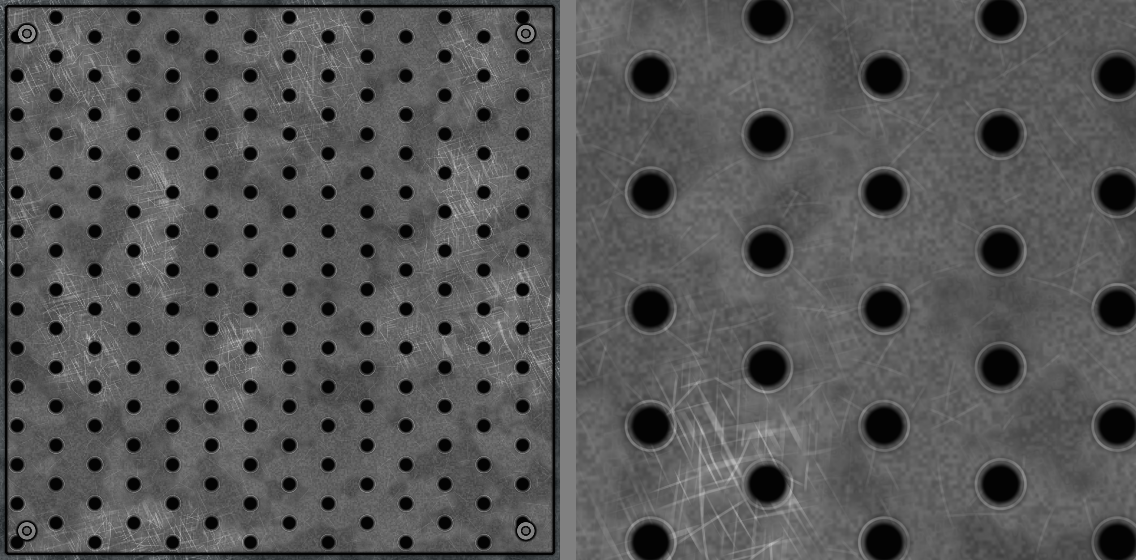
Left: the whole. Right: its middle third, enlarged.
Reproduce this texture procedurally as a three.js fragment shader.

```glsl
varying vec2 vUv;

const vec3 METAL = vec3(0.385);
const vec3 RIM = vec3(0.27, 0.29, 0.30);
const vec3 BOLT_FACE = vec3(0.53);
const vec3 BLACK = vec3(0.012);
const float PITCH = 1.0 / 14.4;
const float HOLES = 14.0;
const vec2 FIRST_HOLE = vec2(0.0306, 0.0313);

float hash(vec2 p) {
  vec3 q = fract(p.xyx * 0.1031);
  q += dot(q, q.yzx + 33.33);
  return fract((q.x + q.y) * q.z);
}

float noise(vec2 p) {
  vec2 i = floor(p);
  vec2 f = fract(p);
  f = f * f * (3.0 - 2.0 * f);
  vec2 e = vec2(1.0, 0.0);
  return mix(mix(hash(i), hash(i + e.xy), f.x),
             mix(hash(i + e.yx), hash(i + e.xx), f.x), f.y);
}

float fbm(vec2 p) {
  float sum = 0.0;
  float amp = 0.5;
  for (int i = 0; i < 5; i++) {
    sum += amp * noise(p);
    p = mat2(1.6, 1.2, -1.2, 1.6) * p + 17.3;
    amp *= 0.5;
  }
  return sum / 0.97;
}

vec2 rotate(vec2 p, float angle) {
  float c = cos(angle);
  float s = sin(angle);
  return vec2(c * p.x + s * p.y, c * p.y - s * p.x);
}

float ring(float d, float radius, float width, float soft) {
  return 1.0 - smoothstep(width, width + soft, abs(d - radius));
}

// Single bowed scratch inside each cell of a rotated grid
float scratch(vec2 p, float cells, float seed) {
  vec2 g = rotate(p, seed * 1.7) * cells + seed * 31.0;
  vec2 id = floor(g);
  float pick = hash(id + seed);
  vec2 q = rotate(fract(g) - 0.5, (hash(id + 7.1) - 0.5) * 1.2);
  q.y += (pick - 0.5) * (0.3 + 0.5 * q.x * q.x);
  float reach = 0.12 + 0.3 * hash(id + 3.7);
  float line = 1.0 - smoothstep(0.0003, 0.0012, abs(q.y) / cells);
  return line * (1.0 - smoothstep(reach * 0.6, reach, abs(q.x))) * step(0.45, pick);
}

// Fine parallel scuffs along one direction
float scuffs(vec2 p, float angle, float seed) {
  vec2 q = rotate(p, angle) + seed;
  q.y += 0.006 * noise(q * 14.0);
  return smoothstep(0.66, 0.95, noise(q * vec2(32.0, 460.0)));
}

float wornMetal(vec2 p) {
  float cloud = fbm(p * 5.0 + 3.0);
  float stains = fbm(p * 24.0 + 41.0) + 0.7 * (cloud - 0.5);
  float grain = noise(p * 390.0) - 0.5;
  float tone = 0.15 * (cloud - 0.5) + 0.10 * grain;
  tone -= 0.075 * smoothstep(0.5, 0.62, stains + 0.16 * grain);
  tone += 0.05 * (fbm(p * 75.0) - 0.5);

  float worn = smoothstep(0.48, 0.72, fbm(p * vec2(7.0, 5.0) + 63.0));
  float marks = scuffs(p, -1.1, 2.0) + 0.7 * scuffs(p, 0.25, 9.0)
              + 0.5 * scuffs(p, 1.5, 5.0);
  tone += marks * (0.015 + 0.15 * worn);
  float lines = 0.0;
  for (int i = 1; i <= 8; i++) {
    float k = float(i);
    lines += scratch(p, 6.0 + 2.0 * k, k);
  }
  return tone + 0.03 * worn + min(lines, 1.5) * (0.045 + 0.08 * worn);
}

// Distance to the nearest hole centre, alternate columns raised half a step
float holeDistance(vec2 p) {
  float col = clamp(floor((p.x - FIRST_HOLE.x) / PITCH + 0.5), 0.0, HOLES - 1.0);
  vec2 start = FIRST_HOLE + vec2(0.0, mod(col, 2.0) * PITCH * 0.5);
  float row = clamp(floor((p.y - start.y) / PITCH + 0.5), 0.0, HOLES - 1.0);
  return length(p - start - vec2(col, row) * PITCH);
}

vec3 drawHole(vec3 base, float d, float wear) {
  vec3 color = base * mix(0.8, 1.0, smoothstep(0.0145, 0.019, d));
  color += 0.15 * (0.5 + wear) * ring(d, 0.0147, 0.0003, 0.001);
  return mix(BLACK, color, smoothstep(0.0095, 0.0133, d));
}

vec3 drawBolt(vec3 base, float d, float tone) {
  vec3 color = mix(BLACK, base, smoothstep(0.0165, 0.0215, d));
  vec3 face = BOLT_FACE + 0.6 * tone;
  face *= 1.0 - 0.9 * ring(d, 0.0075, 0.0008, 0.0012);
  face *= mix(0.75, 1.0, smoothstep(0.005, 0.009, d));
  return mix(face, color, smoothstep(0.0148, 0.0163, d));
}

float boxDistance(vec2 p, vec2 halfSize, float corner) {
  vec2 q = abs(p) - halfSize + corner;
  return length(max(q, 0.0)) + min(max(q.x, q.y), 0.0) - corner;
}

void main() {
  vec2 p = vUv;
  float tone = wornMetal(p);
  vec3 color = drawHole(METAL + tone, holeDistance(p), noise(p * 90.0));

  // Corner bolts
  vec2 boltCentre = mix(vec2(0.048, 0.052), vec2(0.939, 0.940), step(0.5, p));
  color = drawBolt(color, length(p - boltCentre), tone);

  // Rim and dark seam around the plate
  float edge = boxDistance(p - 0.5, vec2(0.489), 0.005);
  color = mix(color, RIM + tone, smoothstep(-0.0005, 0.0005, edge));
  color *= mix(0.6, 1.0, smoothstep(0.001, 0.007, abs(edge)));
  color = mix(color, BLACK, ring(edge, 0.0, 0.0014, 0.0016));
  gl_FragColor = vec4(clamp(color, 0.0, 1.0), 1.0);
}
```
